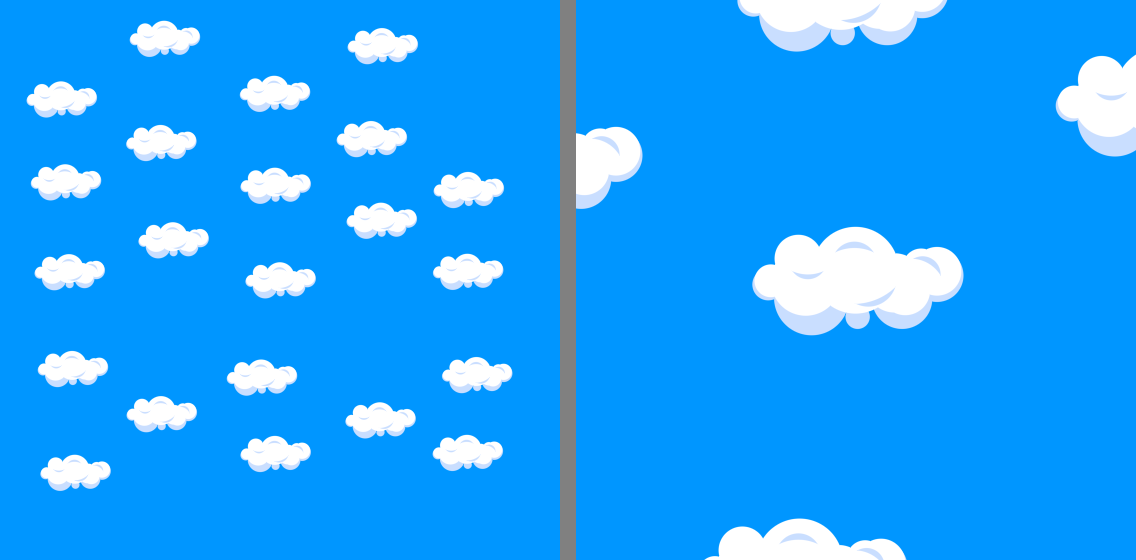
Left, the full canvas; right, a detail of the centre.
Give the GLSL for this pattern, as a Shadertoy shader.

```glsl
// Small white cartoon clouds with pale blue shading, scattered over a flat blue sky.

const vec3 SKY_COLOR   = vec3(0.00, 0.59, 1.00);
const vec3 CLOUD_COLOR = vec3(1.00, 1.00, 1.00);
const vec3 SHADE_COLOR = vec3(0.79, 0.87, 1.00);

const int   COLUMNS = 5;
const int   ROWS = 5;
const float CLOUD_HALF_WIDTH = 0.063;          // share of the canvas
const vec2  FIRST_CLOUD = vec2(0.125, 0.835);
const vec2  SPACING = vec2(0.183, -0.165);
const float COLUMN_STAGGER = 0.08;             // lift of every second column
const vec2  JITTER = vec2(0.050, 0.042);
const float EDGE_SOFTNESS = 0.7;               // in pixels, for antialiasing only
const float PI = 3.14159;

// Puffs in units of the cloud's half width: centre, radius.
const vec3 LIT_PUFFS[8] = vec3[](
    vec3(-0.82,  0.00, 0.155), vec3(-0.49,  0.00, 0.330),
    vec3(-0.56,  0.21, 0.225), vec3(-0.02,  0.10, 0.410),
    vec3( 0.35, -0.02, 0.280), vec3( 0.45, -0.09, 0.235),
    vec3( 0.60,  0.13, 0.175), vec3( 0.75,  0.09, 0.230));
const vec3 SHADED_PUFFS[5] = vec3[](
    vec3(-0.845, -0.035, 0.150), vec3(-0.435, -0.16, 0.355),
    vec3( 0.00,  -0.34,  0.115), vec3( 0.42,  -0.17, 0.285),
    vec3( 0.75,   0.05,  0.250));

vec2 hash2(vec2 cell) {
    vec3 h = fract(vec3(cell.xyx) * vec3(0.1031, 0.1030, 0.0973) + 0.37);
    h += dot(h, h.yzx + 33.33);
    return fract((h.xx + h.yz) * h.zy);
}

// Disc whose arc rises by "rise" over a chord of half length "halfChord".
float arcDisc(vec2 p, float halfChord, float rise) {
    float radius = (halfChord * halfChord + rise * rise) / (2.0 * rise);
    return length(p - vec2(0.0, rise - radius)) - radius;
}

// Tapered fold line between two arcs on one chord; angle 0 bulges upward.
float fold(vec2 p, vec2 middle, float halfChord, float rise, float angle) {
    float c = cos(angle), s = sin(angle);
    p -= middle;
    p = vec2(c * p.x + s * p.y, c * p.y - s * p.x);
    return max(arcDisc(p, halfChord, rise), -arcDisc(p, halfChord, 0.4 * rise));
}

float litShape(vec2 p) {
    float d = 1e3;
    for (int i = 0; i < 8; i++)
        d = min(d, length(p - LIT_PUFFS[i].xy) - LIT_PUFFS[i].z);
    return d;
}

float shadedShape(vec2 p) {
    float d = 1e3;
    for (int i = 0; i < 5; i++)
        d = min(d, length(p - SHADED_PUFFS[i].xy) - SHADED_PUFFS[i].z);
    return d;
}

float foldLines(vec2 p) {
    float d = fold(p, vec2(-0.03, 0.27), 0.18, 0.10, 0.0);
    d = min(d, fold(p, vec2(-0.47, 0.09), 0.145, 0.075, PI));
    d = min(d, fold(p, vec2(0.655, 0.13), 0.15, 0.09, -0.55));
    return min(d, fold(p, vec2(0.17, -0.14), 0.20, 0.09, PI + 0.4));
}

// Offset to the nearest cloud centre, wrapped around the canvas.
vec2 nearestCloud(vec2 uv) {
    vec2 nearest = vec2(1.0);
    for (int col = 0; col < COLUMNS; col++) {
        bool raised = col % 2 == 1;
        for (int row = 0; row < ROWS; row++) {
            // Leave a few open patches of sky.
            if ((raised && row == 3) || (col == COLUMNS - 1 && row == 0)) continue;
            vec2 cell = vec2(col, row);
            vec2 centre = FIRST_CLOUD + SPACING * cell + JITTER * (hash2(cell) - 0.5);
            if (raised) centre.y += COLUMN_STAGGER;
            vec2 offset = fract(uv - centre + 0.5) - 0.5;
            vec2 flatness = vec2(1.0, 2.0);
            if (length(offset * flatness) < length(nearest * flatness)) nearest = offset;
        }
    }
    return nearest;
}

void mainImage(out vec4 fragColor, in vec2 fragCoord) {
    vec2 uv = fragCoord / iResolution.xy;
    vec2 p = nearestCloud(uv) / CLOUD_HALF_WIDTH;
    float soft = EDGE_SOFTNESS / (min(iResolution.x, iResolution.y) * CLOUD_HALF_WIDTH);

    // Shaded underside first, then the lit body, then its folds.
    float lit = litShape(p);
    vec3 color = SKY_COLOR;
    color = mix(color, SHADE_COLOR, smoothstep(soft, -soft, shadedShape(p)));
    color = mix(color, CLOUD_COLOR, smoothstep(soft, -soft, lit));
    color = mix(color, SHADE_COLOR, smoothstep(soft, -soft, max(lit, foldLines(p))));
    fragColor = vec4(color, 1.0);
}
```
